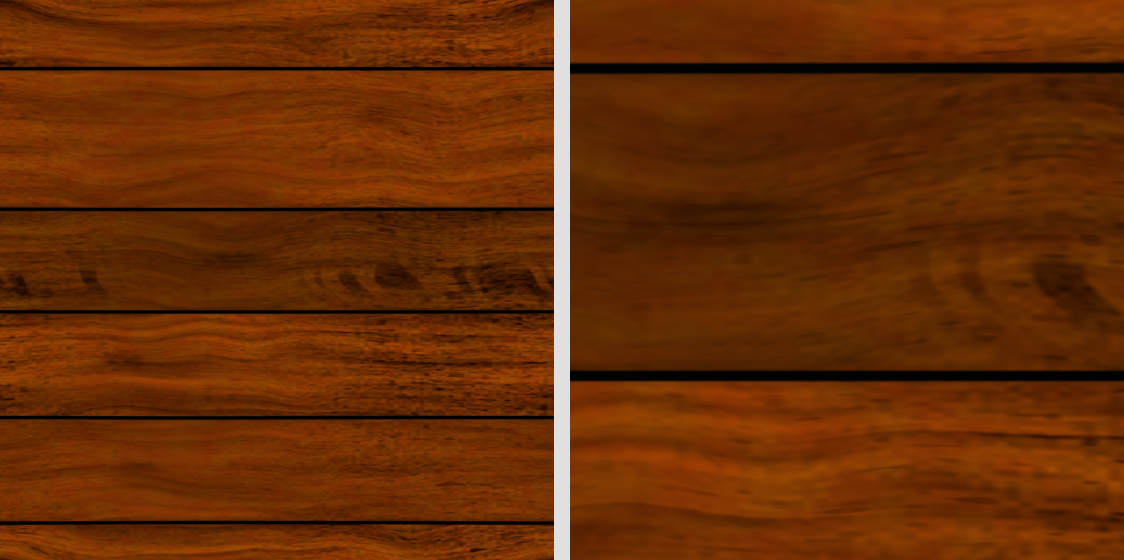
Left, the full canvas; right, a detail of the centre.
Give the GLSL for this texture, as a Shadertoy shader.

```glsl
// Draws horizontal dark walnut planks with wavy grain, split by thin black seams.
#define PLANKS 5
#define SEAM_HALF 0.0031
#define RING_FREQ 21.0
#define RING_DEPTH 0.62
#define WARP 0.034
#define FLAME_Y 0.502
#define FLAME_DEPTH 0.85
#define DARK_WOOD vec3(0.27, 0.098, 0.005)
#define LIGHT_WOOD vec3(0.55, 0.232, 0.012)
#define SEAM_COLOR vec3(0.012, 0.008, 0.008)

// Seam heights from the bottom, then brightness and grain contrast per plank
const float SEAM[PLANKS] = float[PLANKS](0.0664, 0.2539, 0.4427, 0.6263, 0.8776);
const float TONE[PLANKS] = float[PLANKS](0.64, 0.66, 0.72, 0.45, 0.80);
const float CONTRAST[PLANKS] = float[PLANKS](1.15, 0.75, 1.2, 0.85, 0.72);

float hash(vec2 p) {
    vec3 q = fract(p.xyx * 0.1031);
    q += dot(q, q.yzx + 33.33);
    return fract((q.x + q.y) * q.z);
}

// Value noise that wraps across the canvas width; cells = lattice density
float grain(vec2 p, vec2 cells) {
    p *= cells;
    vec2 i = floor(p), f = fract(p);
    f = f * f * (3.0 - 2.0 * f);
    float x0 = mod(i.x, cells.x), x1 = mod(i.x + 1.0, cells.x);
    return mix(mix(hash(vec2(x0, i.y)), hash(vec2(x1, i.y)), f.x),
               mix(hash(vec2(x0, i.y + 1.0)), hash(vec2(x1, i.y + 1.0)), f.x), f.y);
}

// Growth rings: a sharp dark upper line that fades downward
float rings(vec2 p) {
    float r = p.y * RING_FREQ;
    float f = fract(r), id = floor(r);
    float strength = hash(vec2(id, 7.0)) * (0.35 + 0.9 * grain(vec2(p.x, id), vec2(5.0, 1.0)));
    float line = pow(f, 14.0) * 0.7 + pow(f, 3.0) * 0.4;
    return strength * line * smoothstep(1.0, 0.94, f);
}

// Short upright figure, strongest toward the right and the far left
float flame(vec2 p) {
    float x = p.x + 0.5 * (p.y - FLAME_Y) + 0.02 * grain(p, vec2(9.0, 30.0));
    float streak = smoothstep(0.32, 0.75, grain(vec2(x, p.y), vec2(64.0, 22.0)));
    float dy = (p.y - FLAME_Y + 0.016 * (grain(p, vec2(7.0, 3.0)) - 0.5)) / 0.024;
    float reach = smoothstep(0.28, 0.12, p.x) + smoothstep(0.48, 0.66, p.x);
    return (streak * 0.8 + 0.12) * exp(-dy * dy) * reach;
}

void mainImage(out vec4 fragColor, in vec2 fragCoord) {
    vec2 uv = fragCoord / iResolution.xy;

    // Find the plank and the nearest seam; the top plank wraps to the bottom one
    int plank = 0;
    float seamDist = 1.0;
    for (int i = 0; i < PLANKS; i++) {
        float level = SEAM[i] + 0.0012 * (grain(uv + float(i), vec2(3.0, 1.0)) - 0.5);
        float d = uv.y - level;
        if (d > 0.0) plank = i + 1;
        if (abs(d) < abs(seamDist)) seamDist = d;
    }
    float y = uv.y;
    if (plank == PLANKS) { plank = 0; y -= 1.0; }
    float id = float(plank);
    vec2 p = vec2(uv.x, y + 3.0 * id);

    // A soft knot in each plank bends the grain around it
    vec2 k = vec2(fract(uv.x - hash(vec2(id, 3.0)) + 0.5) - 0.5, y - SEAM[plank] + 0.085);
    float knot = exp(-dot(k * vec2(22.0, 75.0), k * vec2(22.0, 75.0)));
    float bend = WARP * grain(p, vec2(5.0, 6.0)) + 0.4 * WARP * grain(p, vec2(11.0, 13.0));
    bend += 0.012 * exp(-pow(k.x * 14.0, 2.0)) * k.y / (abs(k.y) + 0.012);
    vec2 w = vec2(p.x, p.y + bend);

    // Fine detail is softest left of centre
    float detail = 0.65 - 0.35 * cos(6.28318 * (uv.x - 0.32));
    detail *= 0.6 + 0.8 * grain(p, vec2(7.0, 16.0));

    // Layer the grain from broad bands down to pores
    float shade = 0.62 * (grain(w, vec2(3.0, 42.0)) - 0.5);
    shade += 0.48 * (grain(w, vec2(7.0, 115.0)) - 0.5);
    shade += 0.40 * detail * (grain(w, vec2(16.0, 300.0)) - 0.5);
    shade += 0.50 * detail * (grain(w, vec2(130.0, 290.0)) - 0.5);
    shade -= 0.45 * detail * smoothstep(0.7, 0.95, grain(w, vec2(48.0, 230.0)));
    shade -= RING_DEPTH * rings(w) * (0.7 + 0.5 * detail);
    shade -= 0.4 * knot * (0.5 + grain(p, vec2(60.0, 130.0)));

    float tone = TONE[plank] + CONTRAST[plank] * shade;
    tone += 0.14 * (grain(p, vec2(4.0, 9.0)) - 0.5);
    if (plank == 3) tone -= FLAME_DEPTH * flame(vec2(uv.x, y));

    // Colour, with slight red and olive drift
    vec3 color = mix(DARK_WOOD, LIGHT_WOOD, clamp(tone, -0.45, 1.2));
    color.g *= 1.0 + 0.22 * (grain(p, vec2(40.0, 90.0)) - 0.5);
    if (plank == 3) color *= vec3(0.95, 1.04, 1.0);

    // Worn plank edges and black seams
    float edge = abs(seamDist);
    color *= 1.0 - 0.25 * exp(-edge / 0.005);
    float soft = max(0.0011, 0.75 / iResolution.y);
    float wood = smoothstep(SEAM_HALF - soft, SEAM_HALF + soft, edge);
    fragColor = vec4(mix(SEAM_COLOR, color, wood), 1.0);
}
```
